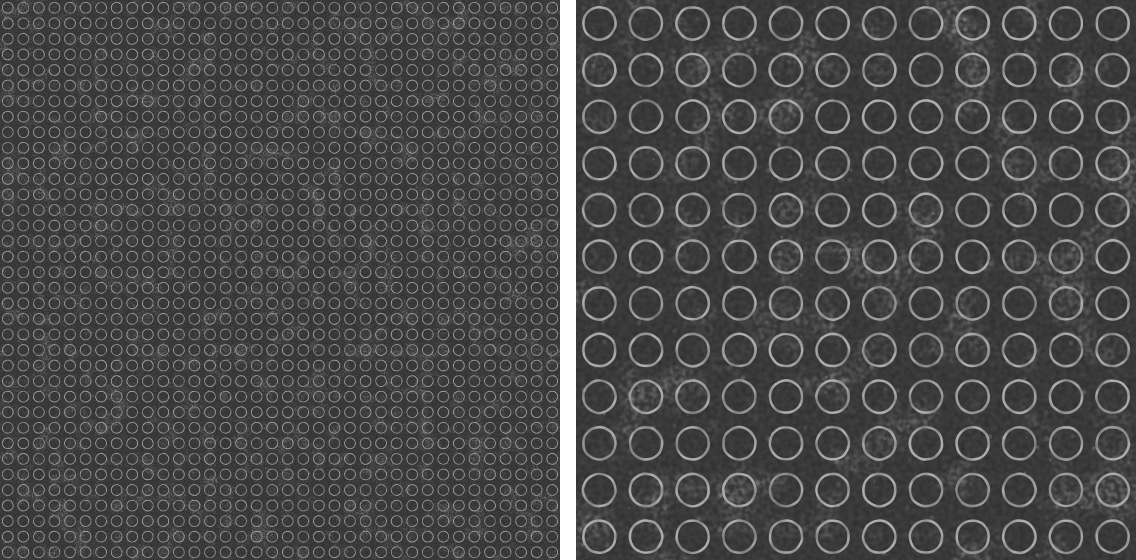
Left, the full canvas; right, a detail of the centre.
Write a WebGL 2 fragment shader that draws this pattern.

```glsl
#version 300 es
precision highp float;
// Thin chalky rings on a 36 by 36 grid over a dusty charcoal ground.
// Each ring is a circle distance with filtered edges; wrapping gradient
// noise makes the dust, the grain and the wear, and a hash scatters flecks.

uniform vec2 u_resolution;
out vec4 outColor;

const float REPEATS = 36.0;

// Integer hash of a lattice cell, two values in 0..1
vec2 hash2(vec2 cell, float seed) {
    uvec3 v = uvec3(ivec3(vec3(cell, seed))) * 1664525u + 1013904223u;
    v.x += v.y * v.z; v.y += v.z * v.x; v.z += v.x * v.y;
    v ^= v >> 16u;
    v.x += v.y * v.z; v.y += v.z * v.x;
    return vec2(v.xy >> 8u) / 16777216.0;
}

// Slope of one lattice corner, wrapped to the period
float corner(vec2 cell, vec2 offset, float period, float seed) {
    float angle = 6.28319 * hash2(mod(cell, period), seed).x;
    return dot(vec2(cos(angle), sin(angle)), offset);
}

// Gradient noise with a whole number of lattice cells across the canvas
float noise(vec2 uv, float period, float seed) {
    vec2 p = uv * period, i = floor(p), f = p - i;
    vec2 w = f * f * f * (f * (f * 6.0 - 15.0) + 10.0);
    vec2 e = vec2(1.0, 0.0);
    float low = mix(corner(i, f, period, seed), corner(i + e, f - e, period, seed), w.x);
    float high = mix(corner(i + e.yx, f - e.yx, period, seed),
                     corner(i + e.xx, f - e.xx, period, seed), w.x);
    return mix(low, high, w.y);
}

// Share of a pixel lying inside an edge
float inside(float dist, float pixel) {
    return clamp(0.5 - dist / pixel, 0.0, 1.0);
}

// Small sparse dots, one candidate in each cell of a finer grid
float flecks(vec2 uv, float pixel) {
    vec2 p = uv * REPEATS * 4.0, cell = floor(p);
    vec2 place = 0.3 + 0.4 * hash2(cell, 11.0);
    vec2 chance = hash2(cell, 12.0);
    float radius = 0.1 + 0.12 * chance.y;
    float dot_ = inside(length(p - cell - place) - radius, max(pixel * 4.0, 0.12));
    return dot_ * step(0.93, chance.x);
}

void main() {
    vec2 uv = gl_FragCoord.xy / u_resolution;
    float pixel = REPEATS / min(u_resolution.x, u_resolution.y);
    vec2 grid = uv * REPEATS;

    // Cloudy dust, broken up by fine grain
    float cloud = noise(uv, 31.0, 1.0) + 0.6 * noise(uv, 67.0, 2.0)
                + 0.4 * noise(uv, 13.0, 3.0);
    float grain = noise(uv, 283.0, 4.0) + 0.6 * noise(uv, 407.0, 5.0);
    float dust = smoothstep(-0.1, 0.75, cloud);
    float ground = 0.222 + 0.045 * grain + dust * (0.075 + 0.16 * max(grain, -0.3));

    // Ring with a slightly rough outline and a worn stroke
    float rough = 0.012 * noise(uv, 180.0, 6.0);
    float dist = length(fract(grid) - 0.5) - 0.345 + rough;
    float halfWidth = 0.027;
    float ring = inside(dist - halfWidth, pixel) - inside(dist + halfWidth, pixel);
    float wear = 0.85 + 0.5 * noise(uv, 151.0, 7.0) + 0.25 * noise(uv, 47.0, 8.0);
    float strength = 0.92 + 0.16 * hash2(floor(grid), 9.0).x;
    ring *= clamp(wear * strength, 0.3, 1.0);

    // Flecks gather around the stroke and in the dusty patches
    float nearRing = exp(-abs(dist) * 14.0);
    float fleck = flecks(uv, pixel) * clamp(0.15 + 0.5 * nearRing + 0.4 * dust, 0.0, 0.8);

    float shade = mix(ground, 0.52, fleck);
    shade = mix(shade, 0.68, ring);
    outColor = vec4(vec3(shade), 1.0);
}
```
